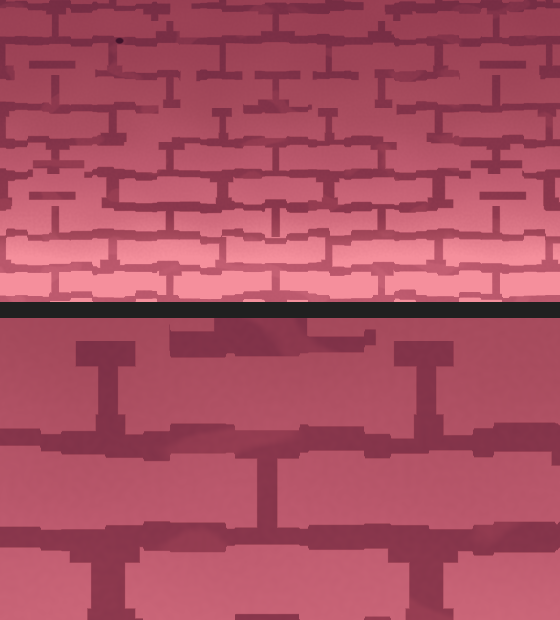
Top, the full canvas; bottom, a detail of the centre.
Reproduce this pattern procedurally as a Shadertoy shader.

```glsl
const float PI = 3.14159265;
const float BRICK_W = 0.365, COURSE_H = 0.1077, TOP_JOINT = 0.0193;
const float COURSES = 9.0, CENTRE_X = 0.913, JOINT_HALF = 0.0133;

// Breaks in the bed joints: joint index, centre, half width, lift (0 = gap)
const vec4 BREAKS[10] = vec4[10](
    vec4(0, 0.320, 0.035, 0), vec4(2, 0.096, 0.020, 0),
    vec4(2, 0.295, 0.026, 0), vec4(2, 0.737, 0.133, 0),
    vec4(2, 0.746, 0.077, 0.033), vec4(3, 0.254, 0.140, 0),
    vec4(4, 0.429, 0.079, 0), vec4(5, 0.725, 0.085, 0.033),
    vec4(6, 0.732, 0.150, 0), vec4(6, 0.746, 0.077, 0.034));

float hash(vec2 p) {
    return fract(sin(dot(p, vec2(127.1, 311.7))) * 43758.55);
}

vec2 gradientAt(vec2 cell) {
    float angle = 2.0 * PI * hash(cell);
    return vec2(cos(angle), sin(angle));
}

float gradientNoise(vec2 p) {
    vec2 i = floor(p), f = p - i;
    vec2 w = f * f * f * (f * (f * 6.0 - 15.0) + 10.0);
    vec2 e = vec2(0, 1);
    float low = mix(dot(gradientAt(i), f), dot(gradientAt(i + e.yx), f - e.yx), w.x);
    float high = mix(dot(gradientAt(i + e), f - e), dot(gradientAt(i + e.yy), f - e.yy), w.x);
    return mix(low, high, w.y);
}

// Noise held flat over each cell, with antialiased steps between cells
float steppedNoise(float x, float seed, float soft) {
    float i = floor(x);
    float a = gradientNoise(vec2(i * 0.67 + 0.31, seed));
    float b = gradientNoise(vec2((i + 1.0) * 0.67 + 0.31, seed));
    return mix(a, b, smoothstep(0.5 - soft, 0.5 + soft, x - i));
}

float fill(float d, float px) {
    return 1.0 - smoothstep(-px, px, d);
}

float boxDistance(vec2 p, vec2 halfSize) {
    vec2 q = abs(p) - halfSize;
    return length(max(q, 0.0)) + min(max(q.x, q.y), 0.0);
}

float jointDepth(float k) {
    return TOP_JOINT + COURSE_H * k + 0.0193 * sin(PI * k / COURSES);
}

float courseAt(float depth) {
    float k0 = (depth - TOP_JOINT) / COURSE_H;
    float k = k0 - 0.179 * sin(PI * k0 / COURSES);
    return k0 - 0.179 * sin(PI * k / COURSES);
}

// Stepped horizontal joints with gaps and raised ledges
float bedJoint(float x, float depth, float k, float px) {
    float joint = round(k), m = abs(x), side = sign(x);
    float y = depth - jointDepth(joint);
    float jag = joint > 6.5 ? 0.036 : 0.020;
    float soft = px * 14.0;
    float shift = jag * steppedNoise(m * 14.0, joint * 3.7 + 0.4, soft);
    float swell = 0.011 * steppedNoise(x * 11.0, joint * 5.3 + 0.6, soft);
    float cover = fill(abs(y - shift) - JOINT_HALF - swell, px);
    for (int i = 0; i < 10; i++) {
        vec4 b = BREAKS[i];
        if (b.x != joint) continue;
        float span = fill(abs(m - b.y - 0.006 * side) - b.z, px);
        float ledge = b.w > 0.0 ? span * fill(abs(y + b.w) - JOINT_HALF, px) : 0.0;
        cover = max(cover * (1.0 - span), ledge);
    }
    return cover;
}

// Upright joints, mirrored about the centre, with blocky heads and feet
float headJoint(float x, float k, float px) {
    float row = floor(k), v = k - row;
    float u = abs(x) / BRICK_W;
    u += 0.02 * (1.0 - cos(PI * u)) - 0.5 * mod(row, 2.0);
    float column = round(u);
    float dx = (u - column) * BRICK_W;
    if (row == 0.0 && column == 1.0 && v < 0.45) dx -= 0.05;
    vec2 id = vec2(column, row);
    float halfWidth = (row == 5.0 ? 0.019 : 0.011) + 0.003 * hash(id + 4.0);
    float d = abs(dx) - halfWidth;
    float lean = 0.02 * sign(x) * (hash(id + 9.0) - 0.5);
    float footWidth = 0.015 + 0.045 * hash(id + 2.0);
    float headWidth = 0.015 + 0.040 * hash(id + 6.0);
    if (hash(id + 1.0) > 0.45)
        d = min(d, boxDistance(vec2(dx + lean, (v - 1.0) * COURSE_H), vec2(footWidth, 0.029)));
    if (hash(id + 7.0) > 0.65)
        d = min(d, boxDistance(vec2(dx - lean, v * COURSE_H), vec2(headWidth, 0.027)));
    return fill(d, px);
}

vec3 roseRamp(float tone) {
    vec3 c[6] = vec3[6](vec3(0.47, 0.18, 0.27), vec3(0.59, 0.24, 0.32), vec3(0.65, 0.29, 0.36),
                        vec3(0.74, 0.35, 0.43), vec3(0.82, 0.42, 0.49), vec3(0.96, 0.56, 0.61));
    float t = clamp(tone, 0.0, 5.0);
    int i = min(int(t), 4);
    return mix(c[i], c[i + 1], t - float(i)) * (1.0 + 0.12 * min(tone, 0.0));
}

void mainImage(out vec4 fragColor, in vec2 fragCoord) {
    vec2 p = fragCoord / iResolution.y;
    float px = 0.8 / iResolution.y;
    float x = p.x - CENTRE_X, depth = 1.0 - p.y;
    float k = courseAt(depth);
    float mortar = max(bedJoint(x, depth, k, px), headJoint(x, k, px));

    // Vertical light, with worn mortar and faint blotches
    float wear = smoothstep(0.18, 0.32, gradientNoise(p * vec2(9.0, 14.0) + 3.0));
    float grain = 0.12 * gradientNoise(p * 110.0) + 0.25 * gradientNoise(p * vec2(5.0, 8.0));
    float brickTone = 1.1 + 1.3 * depth + 3.8 * depth * depth;
    float mortarTone = 1.1 * depth - 0.1 + 2.0 * smoothstep(0.70, 0.85, depth) + 0.4 * wear;
    vec3 color = roseRamp(mix(brickTone, mortarTone, mortar) + grain);

    // Dark chip
    float chip = length((p - vec2(0.396, 0.865)) * vec2(0.75, 1.0)) - 0.0095;
    color = mix(color, vec3(0.25, 0.08, 0.17), fill(chip, px));
    fragColor = vec4(color, 1.0);
}
```
